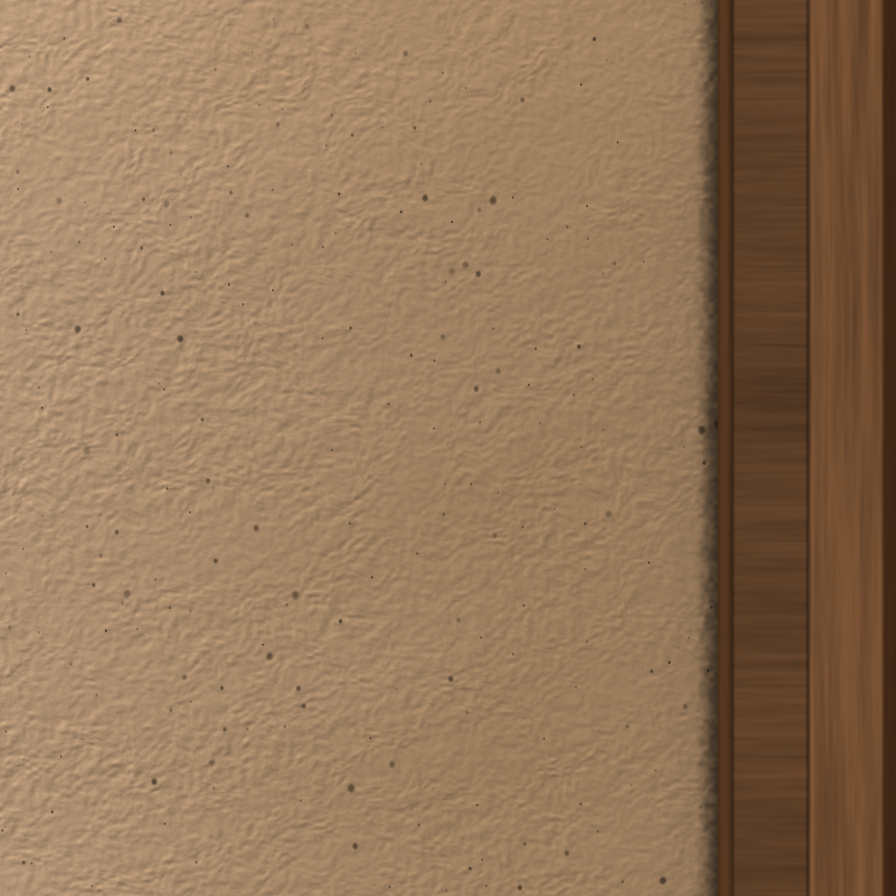
Reproduce this texture procedurally as a Shadertoy shader.

```glsl
// Rough tan plaster wall beside a dark timber frame.
// Plaster is a noise height field lit from the upper left, with scattered pits;
// the frame is layered vertical bands with stretched-noise wood grain.

const float WALL_END = 0.801;     // plaster meets the frame
const float PANEL_START = 0.818;  // cross-grained panel
const float POST_START = 0.902;   // upright post
const float POST_END = 0.985;
const vec3 PLASTER_LIGHT = vec3(0.69, 0.57, 0.45);
const vec3 PLASTER_DEEP = vec3(0.605, 0.485, 0.36);
const vec3 GROOVE = vec3(0.285, 0.18, 0.105);
const vec3 PANEL = vec3(0.355, 0.24, 0.15);
const vec3 POST = vec3(0.435, 0.295, 0.185);
const vec3 OUTER_EDGE = vec3(0.24, 0.145, 0.08);
const vec2 LIGHT_STEP = vec2(-0.0016, 0.0021);
const float RELIEF = 0.30;
const float PIT_CELLS = 30.0;
const float PIT_CHANCE = 0.30;

float hash(vec2 p) {
    vec3 q = fract(vec3(p.xyx) * 0.1031);
    q += dot(q, q.yzx + 33.33);
    return fract((q.x + q.y) * q.z);
}

float noise(vec2 p) {
    vec2 i = floor(p), f = fract(p);
    f = f * f * (3.0 - 2.0 * f);
    return mix(mix(hash(i), hash(i + vec2(1, 0)), f.x),
               mix(hash(i + vec2(0, 1)), hash(i + vec2(1, 1)), f.x), f.y);
}

float fbm(vec2 p) {
    float sum = 0.0, amp = 0.5;
    for (int i = 0; i < 4; i++) {
        sum += amp * noise(p);
        p = mat2(1.6, 1.2, -1.2, 1.6) * p + 17.3;
        amp *= 0.5;
    }
    return sum;
}

float plasterHeight(vec2 p) {
    vec2 warp = vec2(noise(p * 31.0), noise(p * 31.0 + 40.0)) * 0.012;
    vec2 q = p + warp;
    return 0.65 * fbm(q * vec2(62.0, 78.0)) + 0.35 * noise(q * vec2(145.0, 180.0));
}

// Darkness of small round pits, one candidate per cell
float pits(vec2 p) {
    vec2 g = p * PIT_CELLS, cell = floor(g);
    float dark = 0.0;
    for (int y = -1; y <= 1; y++)
    for (int x = -1; x <= 1; x++) {
        vec2 id = cell + vec2(x, y) + 50.0;
        float present = step(1.0 - PIT_CHANCE, hash(id));
        vec2 center = id - 50.0 + vec2(hash(id + 7.1), hash(id + 19.7));
        float size = mix(0.035, 0.12, pow(hash(id + 31.3), 4.0));
        float d = length((g - center) * vec2(1.0, 0.85));
        float spot = 1.0 - smoothstep(size * 0.4, size * 1.5, d);
        dark = max(dark, present * spot * mix(0.2, 0.5, hash(id + 3.9)));
    }
    return dark;
}

vec3 plaster(vec2 p) {
    // Broad light falls off to the right, with faint trowel clouds
    float fall = smoothstep(-0.1, 0.72, p.x + 0.08 * (0.5 - p.y));
    float cloud = fbm(vec2(p.x * 3.0 - p.y, p.y * 7.0 - p.x * 2.0)) - 0.47;
    vec3 col = mix(PLASTER_LIGHT, PLASTER_DEEP, clamp(fall + 0.35 * cloud, 0.0, 1.0));
    col *= 1.0 + 0.05 * smoothstep(0.65, 1.0, p.y);

    // Relief, rougher on the left and in patches
    float slope = plasterHeight(p) - plasterHeight(p + LIGHT_STEP);
    float rough = mix(1.1, 0.65, p.x / WALL_END) * mix(0.6, 1.3, noise(p * 13.0));
    col *= 1.0 + clamp(slope * RELIEF * 2.2 * rough, -0.25, 0.2);
    col *= 1.0 + 0.035 * (noise(p * 290.0) - 0.5);
    col *= 1.0 - pits(p);

    // Contact shadow with a grainy edge
    float gap = WALL_END - p.x + 0.007 * (noise(p * 170.0) - 0.5);
    col *= 1.0 - 0.12 * exp(-max(gap, 0.0) / 0.035);
    return col * mix(0.43, 1.0, smoothstep(-0.004, 0.027, gap));
}

// Grain coordinate: x across the fibres, y along them
float grain(vec2 p) {
    float bend = 0.006 * noise(p * vec2(14.0, 3.0));
    float x = p.x + bend;
    return 0.45 * noise(vec2(x * 95.0, p.y * 3.0))
         + 0.35 * noise(vec2(x * 230.0, p.y * 9.0))
         + 0.20 * noise(vec2(x * 390.0, p.y * 28.0)) - 0.5;
}

float band(float x, float a, float b, float soft) {
    return smoothstep(a - soft, a + soft, x) * (1.0 - smoothstep(b - soft, b + soft, x));
}

vec3 frame(vec2 p, float px) {
    float upright = grain(p), across = grain(p.yx + 3.0);
    vec3 groove = GROOVE * (1.0 + 0.2 * upright);
    groove *= 1.0 + 0.18 * band(p.x, WALL_END + 0.003, WALL_END + 0.012, 0.002);
    vec3 panel = PANEL * (1.0 + 0.36 * across + 0.16 * (noise(vec2(p.x * 3.0, p.y * 9.0)) - 0.5));
    vec3 post = POST * (1.0 + 0.40 * upright + 0.08 * (noise(p * vec2(30.0, 2.0)) - 0.5));
    vec3 outer = OUTER_EDGE * (1.0 + 0.25 * upright);

    vec3 col = mix(groove, panel, smoothstep(PANEL_START - px, PANEL_START + px, p.x));
    col = mix(col, post, smoothstep(POST_START - px, POST_START + px, p.x));
    col = mix(col, outer, smoothstep(POST_END - 0.003, POST_END + 0.003, p.x));
    // Dark joints and the lit arris of the post
    col *= 1.0 - 0.38 * exp(-pow((p.x - POST_START) / 0.0022, 2.0));
    col *= 1.0 - 0.25 * exp(-pow((p.x - PANEL_START) / 0.002, 2.0));
    col *= 1.0 + 0.10 * exp(-pow((p.x - POST_START - 0.005) / 0.002, 2.0));
    return col;
}

void mainImage(out vec4 fragColor, in vec2 fragCoord) {
    vec2 p = fragCoord / iResolution.xy;
    float px = 1.0 / iResolution.x;
    float wood = smoothstep(WALL_END - px, WALL_END + px, p.x);
    fragColor = vec4(mix(plaster(p), frame(p, px), wood), 1.0);
}
```
